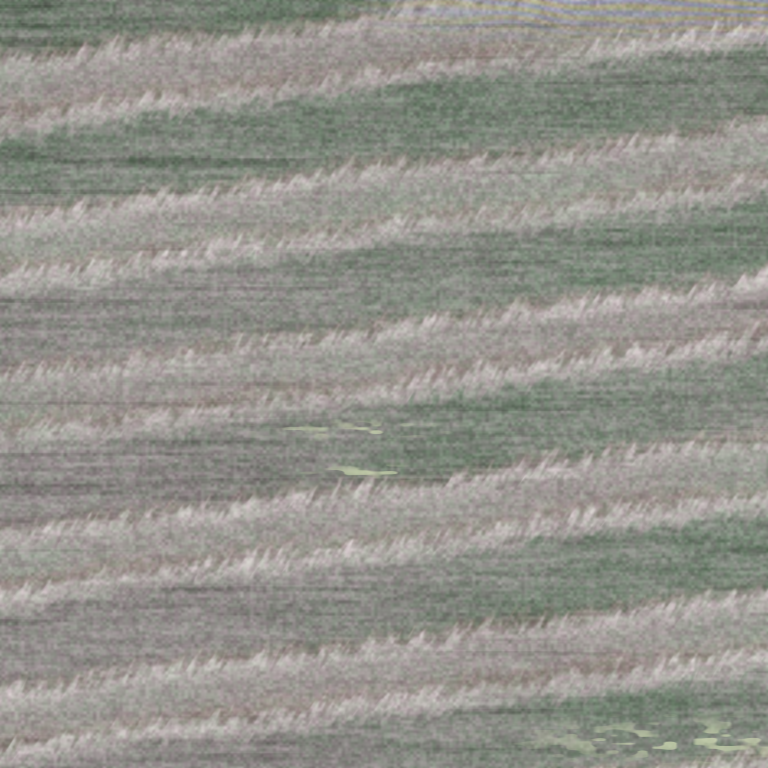
Reproduce this texture procedurally as a Shadertoy shader.

```glsl
// Mown hay field: slanted pale swaths with frayed ridges over streaky green stubble.
#define PERIOD 0.205       // spacing of the swaths
#define SLOPE 0.125        // rise of the swaths across the canvas
#define OFFSET 0.08        // position of the first swath from the top
#define FRAY 0.13          // raggedness of the swath edges
#define GRAIN 0.17         // strength of the fine grain
#define STREAK 0.13        // strength of the level streaks
#define TUFT 0.20          // strength of the leaning tufts
#define GREEN vec3(0.475, 0.525, 0.47)
#define STUBBLE vec3(0.555, 0.54, 0.53)
#define HAY vec3(0.625, 0.603, 0.59)
#define PALE_HAY vec3(0.715, 0.69, 0.68)
#define BROWN vec3(0.57, 0.515, 0.475)

float hash(vec2 p) {
    vec3 q = fract(p.xyx * vec3(0.1031, 0.1030, 0.0973));
    q += dot(q, q.yzx + 33.33);
    return fract((q.x + q.y) * q.z);
}

float noise(vec2 p) {
    vec2 i = floor(p), f = fract(p);
    f = f * f * (3.0 - 2.0 * f);
    return mix(mix(hash(i), hash(i + vec2(1, 0)), f.x),
               mix(hash(i + vec2(0, 1)), hash(i + vec2(1, 1)), f.x), f.y);
}

float fbm(vec2 p) {
    float sum = 0.0, weight = 0.5;
    for (int i = 0; i < 4; i++) {
        sum += weight * noise(p);
        p = p * 2.03 + 17.3;
        weight *= 0.5;
    }
    return sum / 0.9375;
}

float bump(float x, float center, float width) {
    float d = (x - center) / width;
    return exp(-d * d);
}

// Soft elliptical patch
float patchMask(vec2 p, vec2 center, vec2 size) {
    vec2 d = (p - center) / size;
    return exp(-dot(d, d));
}

void mainImage(out vec4 fragColor, in vec2 fragCoord) {
    vec2 uv = fragCoord / iResolution.xy;
    float fromTop = 1.0 - uv.y;

    // Noise layers: tufts lean right, streaks lie level
    vec2 lean = vec2(uv.x - 0.5 * uv.y, uv.y);
    float tuft = 0.6 * noise(lean * vec2(125, 48) + 9.0)
               + 0.4 * noise(lean * vec2(210, 85) + 31.0) - 0.5;
    float streak = 0.35 * noise(uv * vec2(5, 85) + 3.0)
                 + 0.35 * noise(uv * vec2(9, 190) + 41.0)
                 + 0.30 * noise(uv * vec2(35, 240) + 77.0) - 0.5;
    float grain = 0.55 * noise(uv * vec2(235, 250) + 5.0)
                + 0.45 * noise(uv * vec2(140, 170) + 63.0) - 0.5;
    float cloud = fbm(uv * vec2(5, 11) + 21.0) - 0.5;

    // Position across the swaths: 0 at the upper edge, about 0.42 at the lower
    float across = (fromTop + SLOPE * uv.x - OFFSET) / PERIOD;
    across += 0.12 * (fbm(uv * vec2(7, 5) + 50.0) - 0.5) + FRAY * tuft;
    float s = fract(across + 0.3) - 0.3;
    float swath = smoothstep(-0.05, 0.04, s) * (1.0 - smoothstep(0.40, 0.53, s));
    float ridgeGain = 0.35 + 0.9 * noise(vec2(uv.x * 6.0, floor(across + 0.3) * 3.7));
    float upper = bump(s, 0.05, 0.065), lower = bump(s, 0.41, 0.065);
    float ridge = (upper + lower) * ridgeGain;

    // Ground fades from green to grey stubble toward the lower left
    float dry = smoothstep(0.15, 0.75, fromTop) * (1.0 - smoothstep(0.1, 0.85, uv.x));
    dry = clamp(dry + 0.25 + 1.3 * cloud + 0.7 * streak, 0.0, 1.0);
    vec3 color = mix(GREEN, STUBBLE, dry);
    color -= 0.045 * smoothstep(0.35, 0.0, fromTop) * (1.0 - uv.x);

    // Swaths, brown fringes and pale ridges
    vec3 hay = mix(HAY, GREEN + 0.08, clamp(0.2 + 1.4 * cloud + 0.6 * streak, 0.0, 0.6));
    color = mix(color, hay, swath);
    float fringe = bump(s, -0.02, 0.05) + bump(s, 0.33, 0.06);
    color = mix(color, BROWN, fringe * (0.25 + 0.5 * noise(uv * vec2(40, 70))));
    color = mix(color, PALE_HAY, clamp(ridge, 0.0, 0.9));

    // Fine relief, thin dark furrows and faint color speckle
    color += TUFT * tuft * (0.25 * swath + 0.9 * ridge);
    color += STREAK * streak * (1.25 - 0.5 * swath) + GRAIN * grain + 0.05 * cloud;
    float furrow = smoothstep(0.68, 0.95, noise(uv * vec2(3, 120) + 13.0));
    color -= 0.06 * furrow * (1.0 - 0.7 * clamp(ridge, 0.0, 1.0));
    float speckle = noise(uv * 170.0 + 91.0) - 0.5;
    color += speckle * vec3(0.035, -0.025, 0.025);

    // Bright straw flecks in a few patches
    float straw = patchMask(uv, vec2(0.46, 0.44), vec2(0.10, 0.010))
                + patchMask(uv, vec2(0.48, 0.385), vec2(0.07, 0.009))
                + patchMask(uv, vec2(0.90, 0.035), vec2(0.18, 0.025));
    float fleck = smoothstep(0.54, 0.80, noise(uv * vec2(55, 190) + 8.0));
    color = mix(color, vec3(0.80, 0.84, 0.69), 0.8 * fleck * min(straw, 1.0));

    // Yellow and violet shimmer along the upper right edge
    float shimmer = smoothstep(0.07, 0.0, fromTop) * smoothstep(0.35, 0.75, uv.x);
    float wave = sin(420.0 * (fromTop - 0.05 * uv.x) + 7.0 * noise(uv * vec2(12, 30)));
    color += shimmer * wave * vec3(0.035, 0.02, -0.085);

    fragColor = vec4(clamp(color, 0.0, 1.0), 1.0);
}
```
